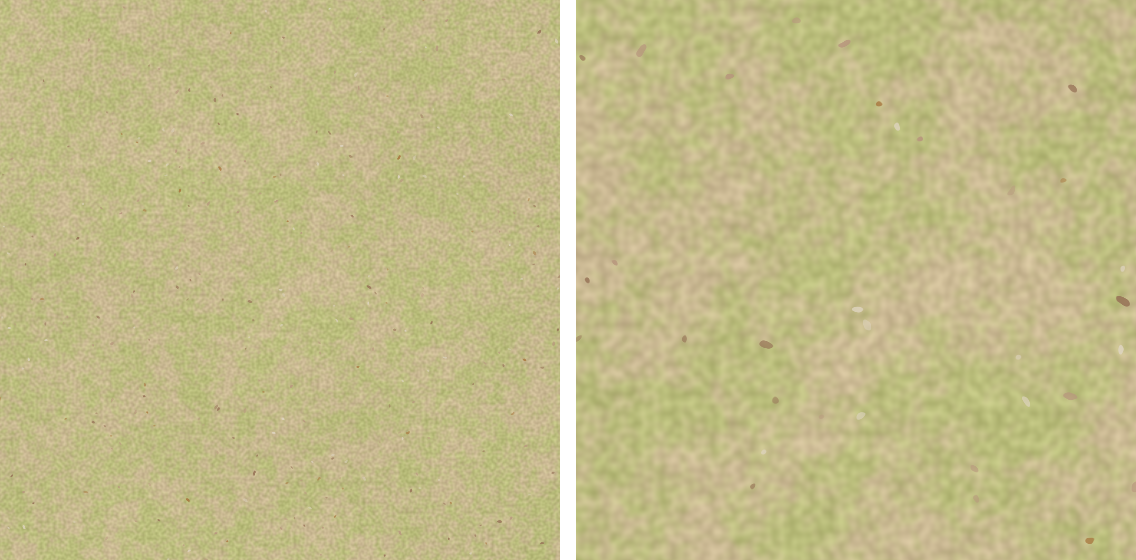
Left: the whole. Right: its middle third, enlarged.
A Shadertoy shader for this texture:

```glsl
// Pale olive ground, like dry fine moss: tan and green patches blended by
// layered gradient noise, a crisp fine grain in brightness, and sparse
// irregular brown, rust and whitish flecks scattered on a jittered grid.

#define PATCH_SCALE 13.0
#define PATCH_CONTRAST 0.36
#define GRAIN_SCALE 170.0
#define GRAIN_STRENGTH 0.095
#define FLECK_CELLS 44.0
#define FLECK_DENSITY 0.15
#define FLECK_SIZE 0.13
#define TAN_SOIL vec3(0.797, 0.726, 0.580)
#define GREEN_MOSS vec3(0.722, 0.737, 0.476)

vec3 hash3(vec2 cell) {
    uvec3 h = uvec3(ivec3(cell, cell.x + 57.0 * cell.y));
    h = h * 1664525u + 1013904223u;
    h.x += h.y * h.z; h.y += h.z * h.x; h.z += h.x * h.y;
    h ^= h >> 16u;
    h.x += h.y * h.z; h.y += h.z * h.x; h.z += h.x * h.y;
    return vec3(h >> 8u) / 16777216.0;
}

float cornerSlope(vec2 cell, vec2 offset) {
    float angle = 6.28318 * hash3(cell).x;
    return dot(vec2(cos(angle), sin(angle)), offset);
}

float gradientNoise(vec2 p) {
    vec2 i = floor(p), f = p - i;
    vec2 u = f * f * f * (f * (f * 6.0 - 15.0) + 10.0);
    vec2 e = vec2(1.0, 0.0);
    float low = mix(cornerSlope(i, f), cornerSlope(i + e, f - e), u.x);
    float high = mix(cornerSlope(i + e.yx, f - e.yx), cornerSlope(i + 1.0, f - 1.0), u.x);
    return mix(low, high, u.y);
}

// Turned octaves, fading slowly so that patch borders stay crumbly
float patchNoise(vec2 p) {
    mat2 turn = mat2(0.8, 0.6, -0.6, 0.8);
    float sum = 0.0, weight = 0.42;
    for (int octave = 0; octave < 4; octave++) {
        sum += weight * gradientNoise(p);
        p = turn * p * 2.2 + 19.7;
        weight *= 0.88;
    }
    return sum;
}

vec3 fleckColor(float pick) {
    vec3 brown = vec3(0.59, 0.45, 0.34);
    vec3 rust = vec3(0.66, 0.47, 0.25);
    vec3 pinkish = vec3(0.72, 0.59, 0.49);
    vec3 whitish = vec3(0.87, 0.83, 0.75);
    vec3 c = mix(pinkish, brown, step(0.38, pick));
    c = mix(c, rust, step(0.66, pick));
    return mix(c, whitish, step(0.79, pick));
}

// Lays stretched, ragged flecks over the ground; they gather in loose groups
vec3 addFlecks(vec3 ground, vec2 uv) {
    vec2 p = uv * FLECK_CELLS;
    vec2 home = floor(p);
    vec2 ragged = 0.07 * vec2(gradientNoise(p * 4.0), gradientNoise(p * 4.0 + 71.3));
    float edge = 0.8 * FLECK_CELLS / iResolution.y;
    for (int y = -1; y <= 1; y++)
    for (int x = -1; x <= 1; x++) {
        vec2 cell = home + vec2(x, y);
        vec3 place = hash3(cell + 301.0);
        vec3 kind = hash3(cell + 907.0);
        float grouping = 1.0 + 1.6 * gradientNoise(cell * 0.17 + 5.3);
        float present = step(place.z, FLECK_DENSITY * grouping);
        float angle = 6.28318 * kind.x;
        vec2 axis = vec2(cos(angle), sin(angle));
        vec2 d = p + ragged - cell - place.xy;
        d = vec2(dot(d, axis), dot(d, vec2(-axis.y, axis.x)) * mix(1.1, 2.0, kind.z));
        float radius = FLECK_SIZE * mix(0.6, 1.5, kind.z * kind.z);
        float cover = present * (1.0 - smoothstep(-edge, edge, length(d) - radius));
        float opacity = mix(0.45, 0.92, fract(kind.x * 7.0 + kind.z * 3.0));
        ground = mix(ground, fleckColor(kind.y), cover * opacity);
    }
    return ground;
}

void mainImage(out vec4 fragColor, in vec2 fragCoord) {
    vec2 uv = fragCoord / iResolution.y;

    // Soil and moss patches
    float moss = patchNoise(uv * PATCH_SCALE);
    vec3 color = mix(TAN_SOIL, GREEN_MOSS, smoothstep(-PATCH_CONTRAST, PATCH_CONTRAST, moss));

    // Fine grain, with a softer mottling and a faint broad drift of light
    float grain = gradientNoise(uv * GRAIN_SCALE);
    float mottle = gradientNoise(uv * GRAIN_SCALE * 0.36 + 33.1);
    float drift = gradientNoise(uv * 4.0 + 8.6);
    color += GRAIN_STRENGTH * (grain + 0.4 * mottle + 0.15 * drift) * vec3(1.0, 1.0, 0.95);

    // Grit
    color = addFlecks(color, uv);
    fragColor = vec4(color, 1.0);
}
```
